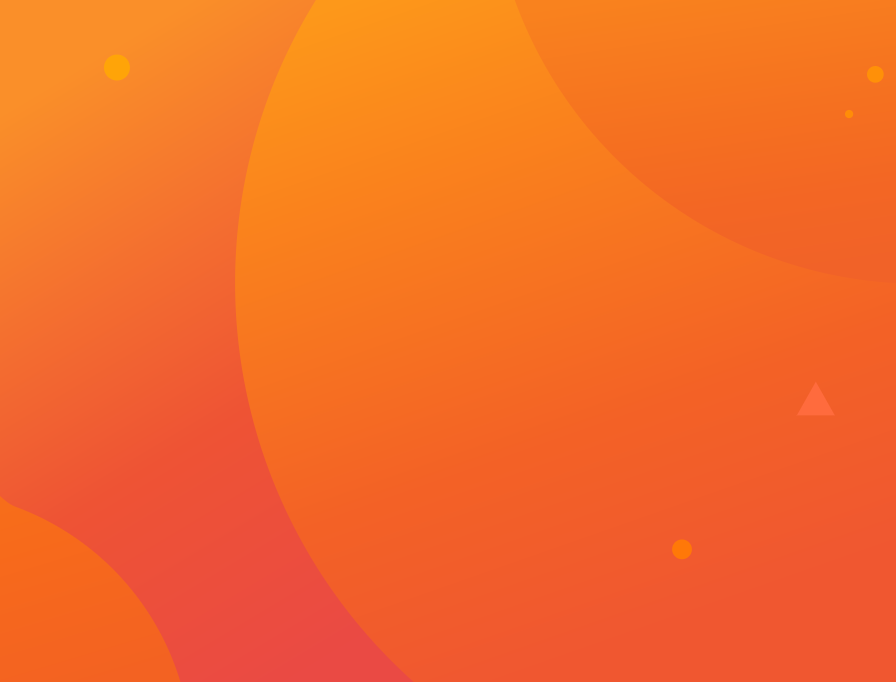
Reproduce this background procedurally as a Shadertoy shader.

```glsl
// Warm abstract background: large overlapping discs, each filled with its own
// tilted four-stop gradient, plus a few small dots and one triangle.
// Lengths are in canvas heights, with the origin at the lower left.

// Discs: centre x, centre y, radius
const vec3 MAIN_DISC   = vec3(1.1297, 0.5853, 0.785);
const vec3 TOP_DISC    = vec3(1.348, 1.215, 0.631);
const vec3 CORNER_DISC = vec3(-0.1137, -0.1137, 0.395);
const vec3 CORNER_KNOB = vec3(-0.051, 0.215, 0.077);
const float KNOB_BLEND = 0.008;

// Gradient slant: how much x adds to the downward distance
const float BACK_TILT   = 0.60;
const float MAIN_TILT   = 0.35;
const float TOP_TILT    = 0.15;
const float CORNER_TILT = 0.30;

// Gradient stop positions
const vec4 BACK_STOPS   = vec4(0.17, 0.50, 0.82, 1.25);
const vec4 MAIN_STOPS   = vec4(0.18, 0.48, 0.93, 1.25);
const vec4 TOP_STOPS    = vec4(0.13, 0.34, 0.46, 0.58);
const vec4 CORNER_STOPS = vec4(0.73, 0.83, 0.93, 1.05);

// Small shapes: dots hold x, y, radius and green level
const int DOT_COUNT = 4;
const vec4 DOTS[DOT_COUNT] = vec4[DOT_COUNT](
    vec4(0.1715, 0.9010, 0.0190, 0.645),
    vec4(1.2835, 0.8910, 0.0122, 0.565),
    vec4(1.2450, 0.8328, 0.0060, 0.550),
    vec4(1.0000, 0.1945, 0.0145, 0.470));
const vec2 TRIANGLE_APEX = vec2(1.1962, 0.4403);
const vec2 TRIANGLE_SIZE = vec2(0.0278, 0.0493); // half width, height
const vec3 TRIANGLE_COLOR = vec3(1.0, 0.42, 0.24);

float discDistance(vec2 p, vec3 disc) {
    return length(p - disc.xy) - disc.z;
}

float triangleDistance(vec2 p) {
    vec2 q = p - TRIANGLE_APEX;
    float side = dot(vec2(abs(q.x), q.y), normalize(TRIANGLE_SIZE.yx));
    return max(side, -q.y - TRIANGLE_SIZE.y);
}

float smoothUnion(float a, float b, float k) {
    float h = max(k - abs(a - b), 0.0) / k;
    return min(a, b) - 0.25 * k * h * h;
}

// Coverage of a shape, softened over about one pixel
float coverage(float d) {
    return clamp(0.5 - d * iResolution.y, 0.0, 1.0);
}

// Piecewise linear blend through four colours
vec3 gradient(vec2 p, float tilt, vec4 stops, vec3 a, vec3 b, vec3 c, vec3 d) {
    float t = 1.0 - p.y + tilt * p.x;
    vec3 w = clamp((vec3(t) - stops.xyz) / (stops.yzw - stops.xyz), 0.0, 1.0);
    return mix(mix(mix(a, b, w.x), c, w.y), d, w.z);
}

void mainImage(out vec4 fragColor, in vec2 fragCoord) {
    vec2 p = fragCoord / iResolution.y;

    // Backdrop, amber to rose
    vec3 color = gradient(p, BACK_TILT, BACK_STOPS,
        vec3(0.98, 0.56, 0.16), vec3(0.957, 0.437, 0.185),
        vec3(0.933, 0.325, 0.205), vec3(0.918, 0.290, 0.265));

    // Corner blob with a small knob on its upper left
    vec3 corner = gradient(p, CORNER_TILT, CORNER_STOPS,
        vec3(0.970, 0.430, 0.100), vec3(0.968, 0.412, 0.108),
        vec3(0.960, 0.398, 0.120), vec3(0.953, 0.384, 0.133));
    float blob = smoothUnion(discDistance(p, CORNER_DISC),
                             discDistance(p, CORNER_KNOB), KNOB_BLEND);
    color = mix(color, corner, coverage(blob));

    // Main disc, yellow-orange to red-orange
    vec3 mainFill = gradient(p, MAIN_TILT, MAIN_STOPS,
        vec3(0.992, 0.596, 0.102), vec3(0.980, 0.506, 0.112),
        vec3(0.953, 0.382, 0.148), vec3(0.941, 0.343, 0.190));
    color = mix(color, mainFill, coverage(discDistance(p, MAIN_DISC)));

    // Darker disc at the upper right
    vec3 topFill = gradient(p, TOP_TILT, TOP_STOPS,
        vec3(0.976, 0.510, 0.118), vec3(0.961, 0.439, 0.125),
        vec3(0.953, 0.402, 0.140), vec3(0.945, 0.384, 0.157));
    color = mix(color, topFill, coverage(discDistance(p, TOP_DISC)));

    // Accents
    color = mix(color, TRIANGLE_COLOR, coverage(triangleDistance(p)));
    for (int i = 0; i < DOT_COUNT; i++) {
        vec3 dotColor = vec3(1.0, DOTS[i].w, 0.03);
        color = mix(color, dotColor, coverage(discDistance(p, DOTS[i].xyz)));
    }

    fragColor = vec4(color, 1.0);
}
```
